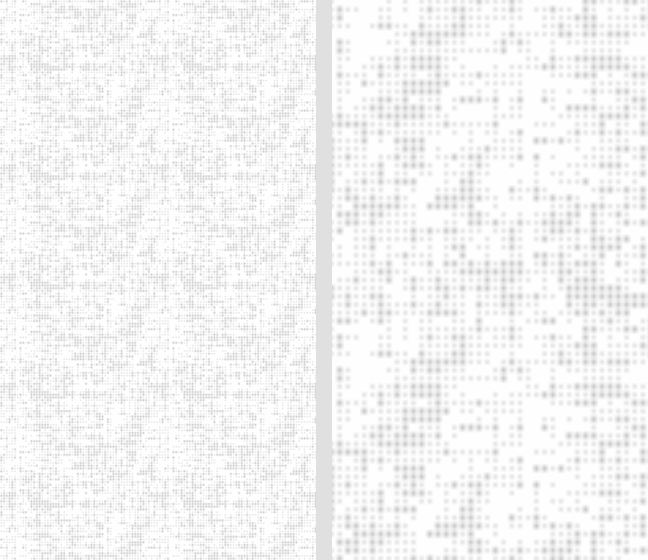
Left: the whole. Right: its middle third, enlarged.
A WebGL 1 fragment shader for this pattern:

```glsl
precision highp float;
// Pale paper covered by a fine grid of soft grey dots in two sizes.
// Each dot's size comes from upright bands, short horizontal and vertical
// streaks and per-cell grain, all wrapped so the weave repeats as a tile.

uniform vec2 u_resolution;

#define ROWS 205.0               // grid rows over the canvas height
#define TILE vec2(56.0, 40.0)    // repeat of the weave, in cells
#define SMALL_FROM 0.43          // tone at which small dots appear
#define LARGE_FROM 0.595         // tone at which dots become large
#define SMALL_HALF vec2(0.18, 0.21)
#define LARGE_HALF vec2(0.32, 0.37)
#define EDGE_BLUR 0.0028         // edge width, in canvas heights
#define PAPER vec3(0.997)
#define INK vec3(0.80, 0.80, 0.807)

float hash(vec2 p) {
    vec3 q = fract(p.xyx * vec3(0.1031, 0.1030, 0.0973));
    q += dot(q, q.yzx + 33.33);
    return fract((q.x + q.y) * q.z);
}

// Value noise over cells, stretched by span and wrapped at the tile size
float wrappedNoise(vec2 cell, vec2 span, float seed) {
    vec2 period = TILE / span;
    vec2 p = cell / span;
    vec2 i = floor(p);
    vec2 f = p - i;
    f = f * f * (3.0 - 2.0 * f);
    vec2 a = mod(i, period) + seed;
    vec2 b = mod(i + 1.0, period) + seed;
    float low = mix(hash(a), hash(vec2(b.x, a.y)), f.x);
    float high = mix(hash(vec2(a.x, b.y)), hash(b), f.x);
    return mix(low, high, f.y);
}

// Tone that decides how large the dot in a cell is
float weaveTone(vec2 cell) {
    float bands = wrappedNoise(cell, vec2(7.0, 20.0), 11.0);
    float across = wrappedNoise(cell, vec2(4.0, 1.0), 137.0);
    float along = wrappedNoise(cell, vec2(1.0, 5.0), 271.0);
    float grain = hash(cell + 419.0);
    return 0.18 * bands + 0.33 * across + 0.26 * along + 0.23 * grain;
}

// Share of a blur-sized box that lies inside the centred rectangle
float boxCoverage(vec2 p, vec2 halfSize, float blur) {
    vec2 top = min(p + 0.5 * blur, halfSize);
    vec2 bottom = max(p - 0.5 * blur, -halfSize);
    vec2 inside = clamp((top - bottom) / blur, 0.0, 1.0);
    return inside.x * inside.y;
}

// Ink that the dot of one cell leaves at a point relative to its centre
float dotInk(vec2 cell, vec2 p, float blur) {
    float tone = weaveTone(mod(cell, TILE));
    vec2 halfSize = mix(SMALL_HALF, LARGE_HALF, step(LARGE_FROM, tone));
    return step(SMALL_FROM, tone) * boxCoverage(p, halfSize, blur);
}

void main() {
    float blur = ROWS * max(EDGE_BLUR, 1.0 / u_resolution.y);
    vec2 grid = gl_FragCoord.xy * ROWS / u_resolution.y;
    vec2 cell = floor(grid);
    vec2 local = fract(grid) - 0.5;

    // Soft edges may reach into neighbouring cells, so add up all nine
    float ink = 0.0;
    for (int y = -1; y <= 1; y++) {
        for (int x = -1; x <= 1; x++) {
            vec2 offset = vec2(float(x), float(y));
            ink += dotInk(cell + offset, local - offset, blur);
        }
    }
    gl_FragColor = vec4(mix(PAPER, INK, min(ink, 1.0)), 1.0);
}
```
